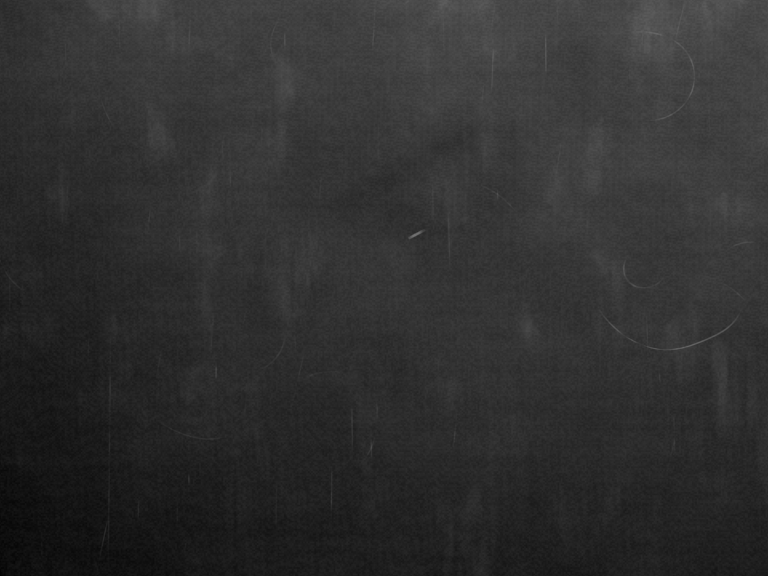
Write a Shadertoy shader that draws this texture.

```glsl
// A worn blackboard: a grey slope lit from the upper right, clouded by chalk dust.
// Stretched value noise gives the wiping streaks and the grain; distance
// functions in loops give the faint scratches and curved chalk traces.

float hash(vec2 p) {
    return fract(sin(dot(p, vec2(127.1, 311.7))) * 43758.5453);
}

float noise(vec2 p) {
    vec2 cell = floor(p), f = fract(p);
    f = f * f * (3.0 - 2.0 * f);
    return mix(mix(hash(cell), hash(cell + vec2(1, 0)), f.x),
               mix(hash(cell + vec2(0, 1)), hash(cell + vec2(1, 1)), f.x), f.y);
}

float fbm(vec2 p) {
    float sum = 0.0, weight = 0.5;
    for (int i = 0; i < 5; i++) {
        sum += weight * noise(p);
        p = mat2(1.6, 1.2, -1.2, 1.6) * p + 7.3;
        weight *= 0.55;
    }
    return sum;
}

float segmentDistance(vec2 p, vec2 a, vec2 b) {
    vec2 ab = b - a;
    return length(p - a - ab * clamp(dot(p - a, ab) / dot(ab, ab), 0.0, 1.0));
}

// Soft line of the given half width, never sharper than a pixel
float stroke(float d, float width) {
    float soft = max(0.8 / iResolution.y, 0.0015);
    return 1.0 - smoothstep(max(width - soft, 0.0), width + soft, d);
}

// Part of a circle facing 'heading', fading out at 'span' radians to each side
float arc(vec2 p, vec2 center, float radius, float heading, float span) {
    vec2 q = p - center;
    float along = acos(clamp(dot(normalize(q + 1e-5), vec2(cos(heading), sin(heading))), -1.0, 1.0));
    float wobble = 0.012 * (noise(p * 14.0) - 0.5);
    return stroke(abs(length(q) - radius + wobble), 0.001) * (1.0 - smoothstep(span * 0.5, span, along));
}

void mainImage(out vec4 fragColor, in vec2 fragCoord) {
    vec2 uv = fragCoord / iResolution.xy;
    vec2 p = fragCoord / iResolution.y;
    float aspect = iResolution.x / iResolution.y;

    // Light falling off towards the left and the bottom
    float grey = 0.202 + 0.122 * (uv.y - 0.5) + 0.045 * (uv.x - 0.5);
    grey -= 0.05 * pow(1.0 - uv.x, 5.0) + 0.03 * pow(1.0 - uv.y, 4.0);
    grey += 0.015 * pow(uv.y, 5.0) - 0.02 * pow(uv.x, 8.0) * (1.0 - uv.y);

    // Dust clouds, small smudges and a dark diagonal smear
    vec2 bent = p + 0.03 * vec2(noise(p * 12.0), noise(p * 12.0 + 31.0));
    float cloud = fbm(bent * vec2(7.0, 8.0) + 3.0);
    float dust = smoothstep(0.5, 0.85, fbm(bent * vec2(14.0, 9.0) + 21.0));
    grey += 0.065 * (cloud - 0.53) * (0.6 + 0.7 * uv.y);
    grey += 0.045 * (dust - 0.2) * (0.3 + 0.7 * uv.y);
    float smear = segmentDistance(p, vec2(0.6, 0.65), vec2(0.84, 0.78));
    grey -= 0.026 * exp(-smear * smear * 1800.0);

    // Wiping streaks, broken into short lengths
    float vertical = noise(p * vec2(120.0, 14.0)) + noise(p * vec2(55.0, 9.0) + 9.0) - 1.0;
    float horizontal = noise(p * vec2(9.0, 70.0) + 17.0) - 0.5;
    grey += vertical * (0.006 + 0.035 * dust) + 0.014 * horizontal;

    // Fine grain
    grey += 0.043 * (noise(p * 360.0) - 0.5) + 0.016 * (noise(p * 200.0 + 40.0) - 0.5);

    // Chalk wears off unevenly along each trace
    float wear = 0.1 + 0.9 * smoothstep(0.1, 0.8, noise(p * 45.0 + 5.0));
    float chalk = 0.0;

    // Upright scratches, most of them barely visible
    for (int i = 0; i < 60; i++) {
        float id = float(i);
        vec2 start = vec2(hash(vec2(id, 1.0)) * aspect, hash(vec2(id, 2.0)));
        float size = 0.02 + 0.1 * hash(vec2(id, 3.0));
        float lean = 0.3 * pow(hash(vec2(id, 4.0)), 3.0) - 0.03;
        float d = segmentDistance(p, start, start + size * vec2(lean, 1.0));
        float along = (p.y - start.y) / size;
        float ends = smoothstep(0.0, 0.3, along) * (1.0 - smoothstep(0.7, 1.0, along));
        chalk += ends * stroke(d, 0.0009) * (0.025 + 0.07 * pow(hash(vec2(id, 5.0)), 3.0));
    }
    chalk += 0.06 * stroke(segmentDistance(p, vec2(0.188, 0.02), vec2(0.192, 0.42)), 0.001);

    // Faint curves scattered over the board
    for (int i = 0; i < 14; i++) {
        float id = float(i) + 50.0;
        vec2 center = vec2(hash(vec2(id, 1.0)) * aspect, hash(vec2(id, 2.0)));
        float radius = 0.04 + 0.13 * hash(vec2(id, 3.0));
        chalk += 0.05 * arc(p, center, radius, 6.28 * hash(vec2(id, 4.0)), 0.5);
    }

    // Clearer loops on the right
    chalk += 0.11 * arc(p, vec2(1.125, 0.868), 0.08, 0.1, 1.9);
    chalk += 0.19 * arc(p, vec2(1.122, 0.537), 0.036, 4.2, 2.0);
    chalk += 0.17 * arc(p, vec2(1.165, 0.535), 0.141, 4.75, 1.2);

    // Short bright tick near the centre
    float tick = segmentDistance(p, vec2(0.711, 0.587), vec2(0.736, 0.6));
    float taper = 1.0 - smoothstep(0.004, 0.017, length(p - vec2(0.722, 0.593)));
    grey += chalk * wear + 0.25 * stroke(tick, 0.0022) * (0.3 + 0.7 * taper);

    fragColor = vec4(vec3(clamp(grey, 0.0, 1.0)), 1.0);
}
```
